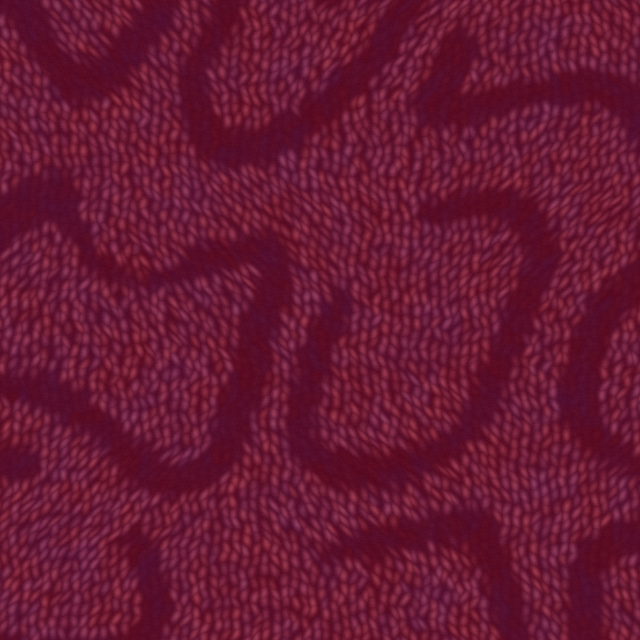
This texture is drawn by a Shadertoy shader. Its source:

```glsl
float hash(vec2 p) {
    return fract(sin(dot(p, vec2(127.1, 311.7))) * 4375.85);
}

// Height field whose contour lines become the sunken strokes
float relief(vec2 p) {
    float swell = sin(dot(p, vec2(7.0, 5.0)) + 1.2 * sin(4.0 * p.y));
    float chevron = asin(0.96 * sin(dot(p, vec2(-5.0, 9.0)) + 1.0 + 0.5 * sin(6.0 * p.x)));
    float ripple = sin(dot(p, vec2(12.0, -3.0)) + 2.0 * sin(3.0 * p.y + 1.0));
    return 0.6 * swell + 0.45 * chevron + 0.3 * ripple;
}

// 1 inside a sunken stroke, 0 in the raised pile
float sunken(vec2 p) {
    float h = relief(p);
    vec2 slope = vec2(relief(p + vec2(0.002, 0.0)) - h,
                      relief(p + vec2(0.0, 0.002)) - h) / 0.002;
    float dist = abs(fract(h) - 0.5) / max(length(slope), 3.0);

    // Strokes swell, taper and break off
    float gap = sin(9.0 * p.x + 4.0 * p.y) * sin(7.0 * p.y - 5.0 * p.x + 1.0);
    float halfWidth = 0.027 + 0.004 * sin(23.0 * p.x - 17.0 * p.y)
                    - 0.05 * smoothstep(0.45, 0.8, gap);
    return 1.0 - smoothstep(halfWidth - 0.006, halfWidth + 0.006, dist);
}

// Yarn loops in wavering columns: x = brightness, y = random tint
vec2 yarnLoops(vec2 p) {
    vec2 grid = vec2(64.0, 57.0);
    vec2 warped = p;
    warped.x += 0.003 * sin(48.0 * p.y + 9.0 * p.x) + 0.0012 * sin(150.0 * p.y + 60.0 * p.x);
    vec2 g = warped * grid;
    float mess = 0.3 + 0.35 * smoothstep(-0.2, 0.8, sin(8.0 * p.x + 3.0) * sin(9.0 * p.y));
    float lean = 0.4 * sin(6.0 * p.x + 4.0 * p.y) + 0.25 * sin(13.0 * p.y - 8.0 * p.x);
    float light = 0.0, tint = 0.0, weight = 0.001;

    for (int i = -1; i <= 1; i++) {
        float column = floor(g.x) + float(i);
        float stagger = hash(vec2(column, 7.0));
        for (int j = -1; j <= 1; j++) {
            vec2 id = vec2(column, floor(g.y + stagger) + float(j));
            vec2 jitter = vec2(hash(id), hash(id + 31.0)) - 0.5;
            vec2 centre = id + 0.5 + jitter * vec2(mess, 0.5) - vec2(0.0, stagger);
            vec2 q = g - centre;
            q.x -= q.y * (lean + 0.8 * (hash(id + 57.0) - 0.5));
            q /= vec2(0.37, 0.56);
            float glow = exp(-dot(q, q));
            float height = mix(0.6, 1.05, hash(id + 83.0));
            height *= 1.0 - 0.88 * sunken(centre / grid);
            light = max(light, glow * height);
            tint += glow * hash(id + 19.0);
            weight += glow;
        }
    }
    return vec2(light, tint / weight);
}

void mainImage(out vec4 fragColor, in vec2 fragCoord) {
    vec2 p = fragCoord / iResolution.y;
    vec2 yarn = yarnLoops(p);

    // Drifting patches of cooler dye
    float patches = sin(19.0 * p.x + 3.0 * sin(11.0 * p.y)) * sin(23.0 * p.y + 2.0 * sin(14.0 * p.x));
    float cool = clamp(0.45 + 0.3 * patches + 0.9 * (yarn.y - 0.5), 0.0, 1.0);

    vec3 backing = mix(vec3(0.345, 0.035, 0.125), vec3(0.32, 0.048, 0.18), cool);
    vec3 pile = mix(vec3(0.59, 0.21, 0.29), vec3(0.55, 0.225, 0.36), cool);
    vec3 color = mix(backing, pile, yarn.x);

    // Fine fibre grain
    float fibre = sin(900.0 * p.x + 5.0 * sin(310.0 * p.y)) * sin(700.0 * p.y + 4.0 * sin(270.0 * p.x));
    color += 0.012 * fibre;

    fragColor = vec4(color, 1.0);
}
```
